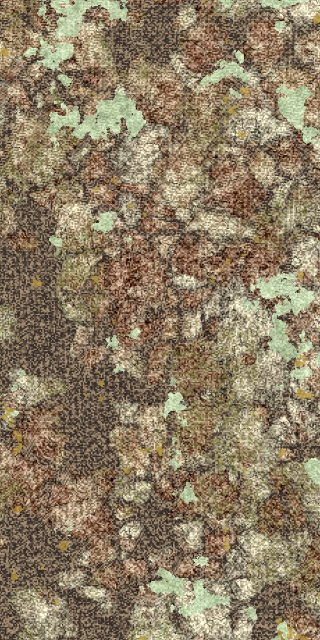
This texture is drawn by a Shadertoy shader. Its source:

```glsl
const vec3 SOIL   = vec3(0.21, 0.17, 0.15);
const vec3 SAND   = vec3(0.67, 0.58, 0.47);
const vec3 RUST   = vec3(0.54, 0.40, 0.31);
const vec3 TAN    = vec3(0.65, 0.56, 0.43);
const vec3 GREY   = vec3(0.64, 0.60, 0.51);
const vec3 CREAM  = vec3(0.84, 0.81, 0.69);
const vec3 MOSS   = vec3(0.49, 0.46, 0.27);
const vec3 LICHEN = vec3(0.75, 0.83, 0.67);
const vec3 OCHRE  = vec3(0.74, 0.62, 0.24);

const float BIG_STONES   = 5.6;   // cells across the canvas width
const float SMALL_STONES = 11.0;
const float GRAIN_SCALE  = 230.0;
const float GRAIN_DEPTH  = 0.56;
const float WARP         = 0.09;
const float BARE_GROUND  = 0.43;  // higher leaves out more stones
const float LICHEN_LEVEL = 0.615; // higher gives less lichen

float hash(vec2 p) {
    return fract(sin(dot(p, vec2(127.1, 311.7))) * 43758.5453);
}

vec2 seedPoint(vec2 cell) {
    return cell + 0.1 + 0.8 * vec2(hash(cell), hash(cell + 17.3));
}

float noise(vec2 p) {
    vec2 i = floor(p), f = fract(p);
    f = f * f * (3.0 - 2.0 * f);
    return mix(mix(hash(i), hash(i + vec2(1, 0)), f.x),
               mix(hash(i + vec2(0, 1)), hash(i + vec2(1, 1)), f.x), f.y);
}

float fbm(vec2 p) {
    float sum = 0.0, amp = 0.516;
    for (int i = 0; i < 5; i++) {
        sum += amp * noise(p);
        p = mat2(1.6, 1.2, -1.2, 1.6) * p + 5.7;
        amp *= 0.5;
    }
    return sum;
}

// Voronoi cell: xy = seed position, z = distance to the border
vec3 stoneCell(vec2 p) {
    vec2 base = floor(p), nearest = base;
    float best = 9.0;
    for (int y = -1; y <= 1; y++)
    for (int x = -1; x <= 1; x++) {
        vec2 s = seedPoint(base + vec2(x, y));
        float d = distance(s, p);
        if (d < best) { best = d; nearest = s; }
    }
    float border = 9.0;
    for (int y = -2; y <= 2; y++)
    for (int x = -2; x <= 2; x++) {
        vec2 s = seedPoint(base + vec2(x, y));
        vec2 gap = s - nearest;
        if (dot(gap, gap) > 1e-4)
            border = min(border, dot(0.5 * (s + nearest) - p, normalize(gap)));
    }
    return vec3(nearest, border);
}

// Weathered face of one stone
vec3 stoneColor(vec2 uv, vec2 local, float id, float border) {
    float kind = fract(id * 7.31), angle = 6.2832 * fract(id * 13.7);
    vec3 col = mix(RUST, TAN, smoothstep(0.2, 0.45, kind));
    col = mix(col, GREY, smoothstep(0.5, 0.75, kind));
    col = mix(col, RUST, 0.6 * smoothstep(0.52, 0.66, fbm(uv * 13.0 + 3.0)));

    // Streaks along the stone, strongest on the rusty ones
    vec2 axis = vec2(cos(angle), sin(angle));
    vec2 along = vec2(dot(local, axis), dot(local, vec2(-axis.y, axis.x)));
    float streak = noise(along * vec2(4.0, 24.0) + id * 50.0) - 0.5;
    col += streak * mix(0.24, 0.08, smoothstep(0.2, 0.5, kind));

    // Pale crust and dark cracks
    float crust = smoothstep(0.46, 0.62, fbm(uv * 24.0 + id * 40.0));
    col = mix(col, CREAM, crust * mix(0.3, 0.9, kind));
    float crack = abs(fbm(uv * 15.0 + id * 20.0) - 0.48);
    col *= mix(0.62, 1.0, smoothstep(0.0, 0.028, crack));
    return col * mix(0.76, 1.04, smoothstep(0.02, 0.24, border));
}

void mainImage(out vec4 fragColor, in vec2 fragCoord) {
    vec2 uv = fragCoord / iResolution.x;
    vec2 p = uv + WARP * (vec2(fbm(uv * 9.0), fbm(uv * 9.0 + 31.0)) - 0.5);
    float rough = fbm(uv * 30.0 + 11.0) - 0.5;
    float fine = fbm(uv * 65.0);
    float grain = noise(uv * GRAIN_SCALE);

    // Gritty ground
    float speck = smoothstep(0.2, 0.85, 0.7 * grain + 0.3 * fine);
    vec3 col = mix(SOIL, SAND, speck);

    // Small stones, then big ones on top
    float cover = 0.0;
    for (int i = 0; i < 2; i++) {
        float scale = i == 0 ? SMALL_STONES : BIG_STONES;
        vec2 q = p * scale + 7.0 * float(i);
        vec3 cell = stoneCell(q);
        float id = hash(cell.xy);
        float present = step(BARE_GROUND, 0.5 * id + 0.6 * noise(cell.xy * 2.6 / scale));
        float mask = present * smoothstep(0.03, 0.09, cell.z + 0.3 * rough);
        vec3 face = stoneColor(uv, q - cell.xy, id, cell.z);
        face += GRAIN_DEPTH * (grain - 0.5) + 0.3 * (fine - 0.5);
        col = mix(col, face, mask);
        cover = max(cover, mask);
    }

    // Moss film and ochre flecks
    float moss = smoothstep(0.5, 0.66, fbm(uv * 4.5 + 60.0)) * smoothstep(0.38, 0.6, fine);
    col = mix(col, MOSS + 0.4 * (grain - 0.5), 0.6 * moss * cover);
    float fleck = smoothstep(0.75, 0.78, fbm(uv * 17.0 + 90.0));
    col = mix(col, OCHRE, 0.7 * fleck);

    // Ragged lichen patches
    float patches = 0.6 * fbm(uv * 5.5 + 23.0) + 0.4 * fbm(uv * 24.0 + 47.0);
    float lichen = smoothstep(0.0, 0.018, patches + 0.04 * (cover - 1.0) - LICHEN_LEVEL);
    vec3 frond = LICHEN + 0.24 * (grain - 0.5) + 0.35 * rough;
    col = mix(col, frond, 0.92 * lichen);

    fragColor = vec4(clamp(col, 0.0, 1.0), 1.0);
}
```
